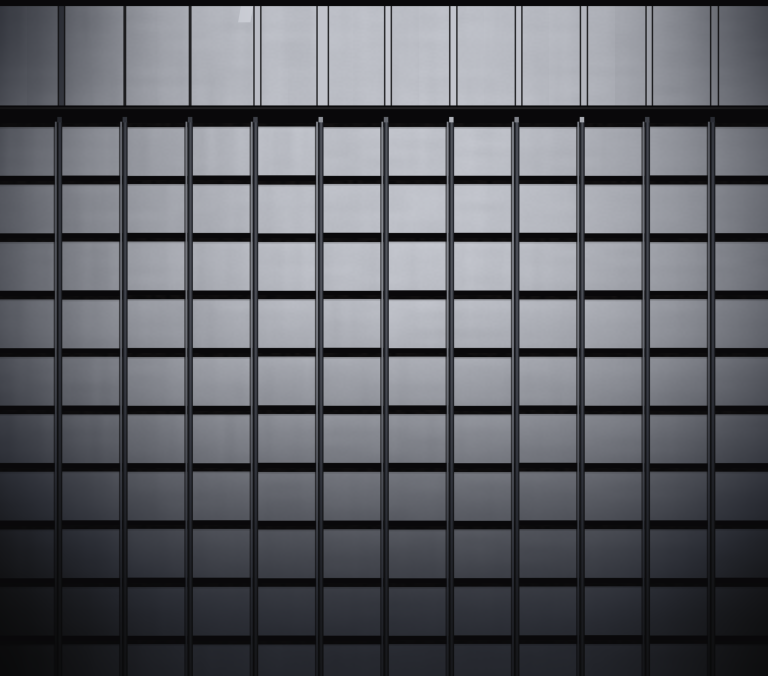
Give the GLSL for this pattern, as a WebGL 2 fragment shader.

```glsl
#version 300 es
precision highp float;
// Steel wall: grey panels behind a grid of dark rods and ledges, with a taller top strip, lit from above.

#define GRID vec2(11.76, 11.76)     // repeats across and down
#define ORIGIN vec2(0.0775, 0.0535) // first rod and lowest full ledge
#define ROD_HALF 0.042              // half widths, in cells
#define LEDGE_HALF 0.076
#define BEAM_LOW 0.820              // canvas heights
#define BEAM_HIGH 0.844
#define TOP_EDGE 0.991
#define PANEL_LIGHT 0.755
#define WEAR 0.028
#define BLACK vec3(0.034, 0.033, 0.038)

uniform vec2 u_resolution;
out vec4 outColor;

float hash(vec2 p) {
    return fract(sin(dot(p, vec2(127.1, 311.7))) * 43758.5453);
}

float noise(vec2 p) {
    vec2 i = floor(p), f = fract(p);
    f = f * f * (3.0 - 2.0 * f);
    return mix(mix(hash(i), hash(i + vec2(1, 0)), f.x),
               mix(hash(i + vec2(0, 1)), hash(i + vec2(1, 1)), f.x), f.y);
}

// Soft-edged band of the given half width around zero
float band(float d, float halfWidth, float aa) {
    return 1.0 - smoothstep(halfWidth - 0.5 * aa, halfWidth + 0.5 * aa, abs(d));
}

float stepAA(float edge, float x, float aa) {
    return smoothstep(edge - 0.5 * aa, edge + 0.5 * aa, x);
}

// Cool grey of a given lightness
vec3 steel(float light) {
    return max(light + vec3(-0.010, 0.0, 0.030) * smoothstep(0.0, 0.2, light), 0.0);
}

// Wide light from above, fading to the floor, both sides and the corners
float lighting(vec2 uv) {
    float side = abs(2.0 * uv.x - 1.04);
    float fall = mix(1.0, 0.20, smoothstep(0.62, -0.02, uv.y));
    float topCorner = smoothstep(0.55, 1.1, side) * smoothstep(0.72, 1.0, uv.y);
    float lowCorner = smoothstep(0.45, 1.1, side) * smoothstep(0.55, 0.0, uv.y);
    return PANEL_LIGHT * fall * (1.0 - 0.50 * pow(side, 2.4))
         * (1.0 - 0.38 * topCorner) * (1.0 - 0.45 * lowCorner);
}

float panelWear(vec2 uv, vec2 panel) {
    float tint = hash(panel) - 0.5;
    float streak = noise(vec2(uv.x * 80.0, uv.y * 5.0) + panel * 3.0) - 0.5;
    float smear = noise(vec2(uv.x * 16.0, uv.y * 75.0)) - 0.5;
    float grain = noise(uv * 330.0) - 0.5;
    return 1.0 + WEAR * (tint + streak * mix(1.8, 0.3, uv.x) + smear + 0.5 * grain);
}

// Rounded rod with a dull shine right of its centre
vec3 rodColor(float d, float light) {
    float shine = exp(-pow((d - 0.006) / 0.024, 2.0));
    return steel(0.03 + light * mix(0.06, 0.40, shine));
}

vec3 lattice(vec2 uv, vec2 cell, vec2 d, vec2 aa, float light) {
    vec2 panel = floor(cell);
    float dy = d.y + 0.012 * (hash(panel + 7.0) - 0.5);
    float shade = 0.985 + 0.03 * fract(cell.y);
    vec3 color = steel(light * panelWear(uv, panel) * shade);
    // Soft shadow under each ledge, then the ledge with a rusty underside
    color *= 1.0 - 0.12 * band(dy + LEDGE_HALF, 0.03, aa.y);
    float rust = noise(uv * vec2(160.0, 260.0)) * step(dy, -0.01);
    vec3 ledge = BLACK + vec3(0.050, 0.040, 0.036) * rust * light;
    color = mix(color, ledge, band(dy, LEDGE_HALF, aa.y));
    // Pale side flange with a fine seam left of the rod
    color = mix(color, steel(light * 0.70), band(d.x + 0.056, 0.018, aa.x));
    color = mix(color, BLACK, 0.65 * band(d.x + 0.080, 0.009, aa.x));
    return mix(color, rodColor(d.x, light), band(d.x, ROD_HALF, aa.x));
}

vec3 topStrip(vec2 uv, float column, float dx, vec2 aa, float light) {
    vec3 color = steel(light * panelWear(uv, vec2(column, 40.0)));
    // Pale posts of uneven width between dark seams
    float post = max(step(2.5, column), step(abs(column), 0.5));
    float wide = 0.040 + 0.015 * hash(vec2(column, 9.0)) + 0.035 * step(abs(column - 4.0), 0.5);
    float halfWidth = mix(0.004, wide, post);
    float x = dx - 0.03 * post;
    color = mix(color, BLACK, 0.85 * band(x, halfWidth + 0.018, aa.x));
    float postLight = light * mix(0.50, 1.03, step(2.5, column));
    return mix(color, steel(postLight), post * band(x, halfWidth - 0.004, aa.x));
}

void main() {
    vec2 uv = gl_FragCoord.xy / u_resolution;
    vec2 cell = (uv - ORIGIN) * GRID;
    vec2 d = fract(cell + 0.5) - 0.5;
    vec2 aa = 1.5 * GRID / u_resolution;
    float aaY = 1.4 / u_resolution.y;
    float column = floor(cell.x + 0.5);
    float light = lighting(uv);

    vec3 color = lattice(uv, cell, d, aa, light);
    vec3 upper = topStrip(uv, column, d.x, aa, light);

    // Small bracket hanging from the top edge
    vec2 bracket = uv - vec2(0.320, 0.980);
    float hanger = band(bracket.x - 0.15 * bracket.y, 0.008, 1.3 / u_resolution.x) * band(bracket.y, 0.013, aaY);
    upper = mix(upper, steel(light * 1.12), hanger);
    upper = mix(upper, BLACK, stepAA(TOP_EDGE, uv.y, aaY));

    // Cross beam with a faint upper rim
    vec3 beam = BLACK + 0.13 * light * band(uv.y - 0.840, 0.0015, aaY);
    color = mix(color, beam, stepAA(BEAM_LOW, uv.y, aaY));
    color = mix(color, upper, stepAA(BEAM_HIGH, uv.y, aaY));

    // Bright rod tips against the beam
    float tip = band(d.x, 0.034, aa.x) * band(uv.y - 0.823, 0.004, aaY);
    float glint = light * mix(0.35, 1.2, step(3.5, column) * step(column, 9.5) * hash(vec2(column, 3.0)));
    color = mix(color, steel(glint), tip);

    outColor = vec4(clamp(color, 0.0, 1.0), 1.0);
}
```
